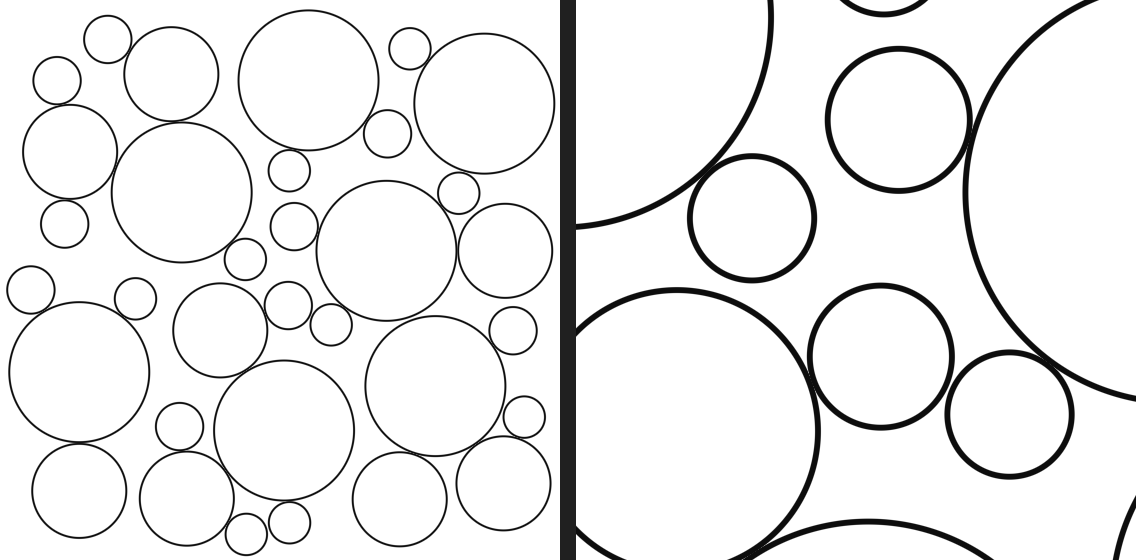
Left: the whole. Right: its middle third, enlarged.
Reproduce this pattern procedurally as a Shadertoy shader.

```glsl
// Thin black circle outlines of four sizes, packed without overlap on white.
// Large discs follow a low-discrepancy sequence, medium ones lean on them,
// and small ones of two sizes are dropped greedily into the gaps near a pixel.

#define LINE_WIDTH   0.0035
#define CLEARANCE    0.0030   // least gap between neighbouring circles
#define MARGIN       0.0020   // least gap to the canvas border
#define SOFTNESS     0.75     // half width of the edge blend, in pixels
#define LARGE_RADIUS 0.125
#define MID_RADIUS   0.084
#define SMALL_RADIUS 0.0423
#define TINY_RADIUS  0.037
#define TRIES        150      // candidates for the gaps
#define REACH        0.30     // how far around a pixel gaps are filled

const int LARGE_COUNT = 7;
const int HOST_COUNT = 15;    // large and medium discs together
const int MAX_DISCS = 40;
const vec3 PAPER = vec3(1.0);
const vec3 INK   = vec3(0.05);

// Steps of the two sequences whose discs stay clear of each other.
const int LARGE_STEPS[7] = int[7](1, 2, 3, 4, 14, 25, 49);
const int MID_STEPS[8] = int[8](0, 1, 5, 16, 26, 86, 108, 134);

// Disc number i of the evenly spread sequence.
vec3 spreadDisc(int i, float radius) {
    vec2 unit = fract(float(i) * vec2(0.75488, 0.56984));
    float inset = radius + MARGIN;
    return vec3(mix(vec2(inset), vec2(1.0 - inset), unit), radius);
}

// Disc that leans on a host disc in the given direction.
vec3 leaningDisc(vec3 host, float angle, float radius) {
    float gap = host.z + radius + CLEARANCE;
    return vec3(host.xy + gap * vec2(cos(angle), sin(angle)), radius);
}

// Signed distance to the rim of a disc.
float rimDistance(vec2 p, vec3 disc) {
    return length(p - disc.xy) - disc.z;
}

// Distance from p to the nearest outline of the packing.
float packingDistance(vec2 p) {
    vec3 discs[MAX_DISCS];   // centre and radius
    float nearest = 1.0;

    // Large and medium discs.
    for (int i = 0; i < HOST_COUNT; i++) {
        if (i < LARGE_COUNT) {
            discs[i] = spreadDisc(LARGE_STEPS[i], LARGE_RADIUS);
        } else {
            int k = MID_STEPS[i - LARGE_COUNT];
            float angle = radians(122.5 * float(k));
            discs[i] = leaningDisc(discs[k % LARGE_COUNT], angle, MID_RADIUS);
        }
        float d = rimDistance(p, discs[i]);
        if (d < 0.0) return -d;   // nothing lies inside a disc
        nearest = min(nearest, d);
    }

    // Small discs around the hosts, first come first served.
    int placed = HOST_COUNT;
    for (int n = 0; n < TRIES; n++) {
        vec3 host = discs[n % HOST_COUNT];
        if (rimDistance(p, host) > REACH) continue;

        float radius = n % 2 == 0 ? SMALL_RADIUS : TINY_RADIUS;
        vec3 disc = leaningDisc(host, 2.4 * float(n), radius);
        vec2 fromMiddle = abs(disc.xy - 0.5);
        if (max(fromMiddle.x, fromMiddle.y) > 0.5 - radius - MARGIN) continue;
        if (distance(p, disc.xy) > REACH) continue;

        bool isFree = placed < MAX_DISCS;
        for (int k = 0; k < placed && isFree; k++) {
            vec2 offset = disc.xy - discs[k].xy;
            float apart = radius + discs[k].z + 0.9 * CLEARANCE;
            isFree = dot(offset, offset) > apart * apart;
        }
        if (isFree) {
            discs[placed] = disc;
            placed++;
            nearest = min(nearest, abs(rimDistance(p, disc)));
        }
    }
    return nearest;
}

void mainImage(out vec4 fragColor, in vec2 fragCoord) {
    float side = min(iResolution.x, iResolution.y);
    vec2 p = fragCoord / side;
    float blend = SOFTNESS / side;

    // Stroke the outlines with a soft edge.
    float edge = packingDistance(p) - 0.5 * LINE_WIDTH;
    float ink = 1.0 - smoothstep(-blend, blend, edge);
    fragColor = vec4(mix(PAPER, INK, ink), 1.0);
}
```
